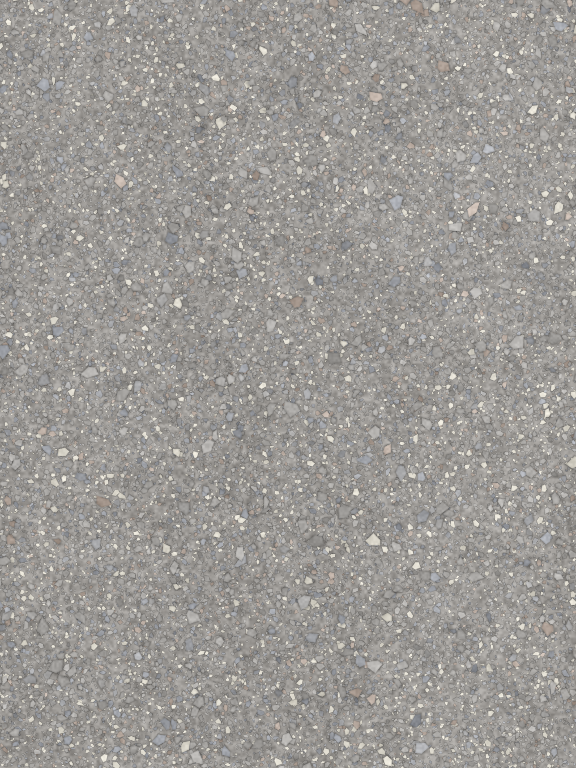
Give the GLSL for this texture, as a WebGL 1 fragment shader.

```glsl
precision highp float;
// Worn grey asphalt: angular chips of blue-grey, pink and cream stone in gritty binder.
uniform vec2 u_resolution;

#define GRIT_CELLS 135.0
#define CHIP_CELLS 82.0
#define STONE_CELLS 44.0
#define CREAM_SHARE 0.17
#define TONE_SPREAD 0.25
#define RIM_SHADE 0.17
#define GRAIN_AMOUNT 0.13
#define BAND_AMOUNT 0.035

const vec3 BINDER = vec3(0.600, 0.588, 0.572);
const vec3 GREY = vec3(0.640, 0.632, 0.620);
const vec3 SLATE = vec3(0.595, 0.607, 0.632);
const vec3 PINK = vec3(0.690, 0.635, 0.595);
const vec3 CREAM = vec3(0.860, 0.845, 0.800);

vec4 hash4(vec3 p) {
  vec4 q = fract(p.xyzx * vec4(0.1031, 0.1030, 0.0973, 0.1099));
  q += dot(q, q.wzxy + 33.33);
  return fract((q.xxyz + q.yzzw) * q.zywx);
}

float noise(vec2 p, float seed) {
  vec2 i = floor(p);
  vec2 f = fract(p);
  f = f * f * (3.0 - 2.0 * f);
  float low = mix(hash4(vec3(i, seed)).x, hash4(vec3(i + vec2(1.0, 0.0), seed)).x, f.x);
  float high = mix(hash4(vec3(i + vec2(0.0, 1.0), seed)).x, hash4(vec3(i + 1.0, seed)).x, f.x);
  return mix(low, high, f.y);
}

// Distance to an irregular five-sided chip
float chipDistance(vec2 q, float radius, vec4 shape) {
  float d = -1.0;
  for (int i = 0; i < 5; i++) {
    float side = float(i);
    float wobble = fract(shape.x * 7.0 + side * (0.37 + shape.y));
    float angle = 6.2832 * (shape.z + (side + 0.6 * wobble) / 5.0);
    d = max(d, dot(q, vec2(cos(angle), sin(angle))) - radius * (0.7 + 0.45 * wobble));
  }
  return d;
}

vec3 chipColour(vec4 pick, float creamShare) {
  vec3 colour = mix(GREY, SLATE, smoothstep(0.55, 0.85, pick.y));
  colour = mix(colour, PINK, step(0.91, pick.y));
  colour += TONE_SPREAD * (0.5 * (pick.z + pick.w) - 0.5);
  vec3 pale = CREAM + 0.12 * (pick.z - 0.6);
  return mix(colour, pale, step(pick.x, creamShare));
}

// Paints one scattered layer of chips over the ground
vec3 scatter(vec3 ground, vec2 p, float cells, float share, float creamShare, float seed) {
  vec2 g = p * cells;
  vec2 home = floor(g);
  float blur = 0.65 * cells / u_resolution.x;
  for (int y = -1; y <= 1; y++) {
    for (int x = -1; x <= 1; x++) {
      vec2 id = home + vec2(float(x), float(y));
      vec4 place = hash4(vec3(id, seed));
      vec4 shape = hash4(vec3(id, seed + 17.0));
      vec4 pick = hash4(vec3(id, seed + 41.0));
      if (place.w < share) {
        vec2 q = g - id - 0.5 - 0.8 * (place.xy - 0.5);
        float turn = 6.2832 * shape.w;
        q = mat2(cos(turn), sin(turn), -sin(turn), cos(turn)) * q;
        q.y *= 1.0 + 0.7 * shape.y;
        float d = chipDistance(q, mix(0.24, 0.53, place.z * place.z), shape);
        ground *= 1.0 - RIM_SHADE * (1.0 - smoothstep(0.0, 0.2, d));
        vec3 colour = chipColour(pick, creamShare) - 0.05 * smoothstep(-0.15, 0.0, d);
        ground = mix(ground, colour, 1.0 - smoothstep(-blur, blur, d));
      }
    }
  }
  return ground;
}

void main() {
  vec2 p = gl_FragCoord.xy / u_resolution.x;

  // Gritty binder
  vec3 colour = BINDER + 0.16 * (noise(p * 170.0, 3.0) - 0.5);

  // Grit, chips and sparse larger stones
  colour = scatter(colour, p, GRIT_CELLS, 0.75, CREAM_SHARE, 5.0);
  colour = scatter(colour, p, CHIP_CELLS, 0.50, CREAM_SHARE, 9.0);
  colour = scatter(colour, p, STONE_CELLS, 0.20, 0.06, 13.0);

  // Fine surface roughness
  float grain = 0.6 * noise(p * 260.0, 21.0) + 0.4 * noise(p * 120.0, 23.0);
  colour += GRAIN_AMOUNT * (grain - 0.5);

  // Soft wear bands along the road, and broad mottling
  float band = noise(vec2(p.x * 4.5 + 0.3, p.y * 0.7), 29.0) - 0.5;
  float mottle = noise(p * 16.0, 31.0) - 0.5;
  colour += BAND_AMOUNT * (band + mottle) + 0.022;

  gl_FragColor = vec4(clamp(colour, 0.0, 1.0), 1.0);
}
```
